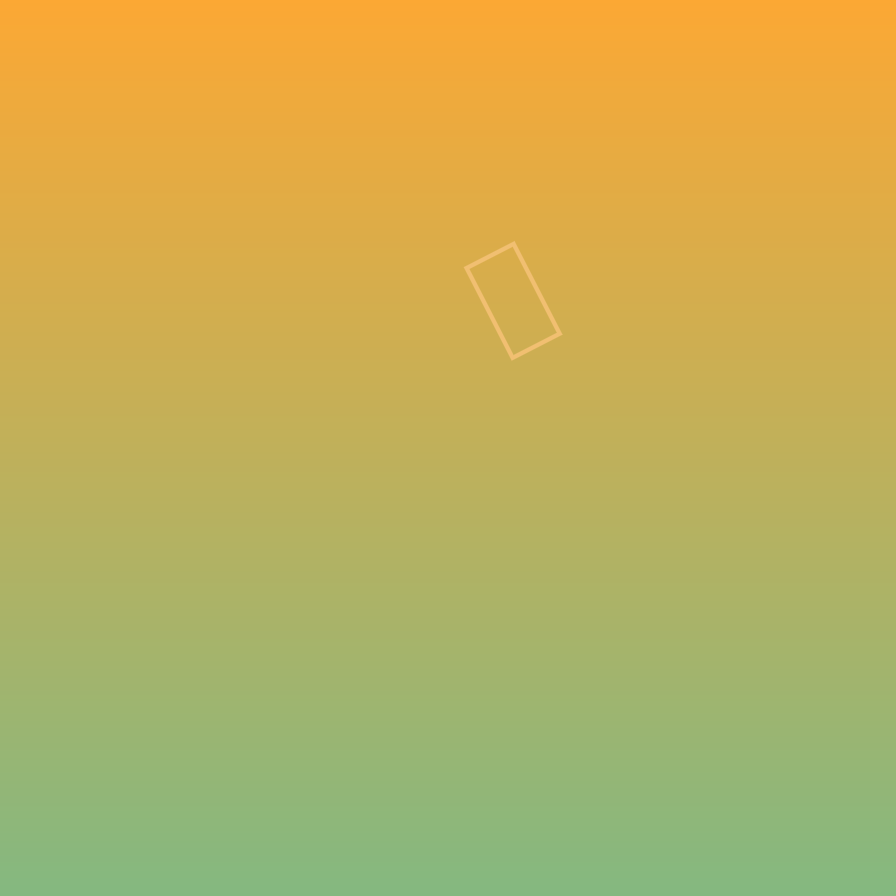
Write a WebGL 1 fragment shader that draws this background.

```glsl
precision highp float;
// A vertical gradient from soft green at the bottom to warm orange at the top,
// with one small tilted rectangle outline in pale orange above the centre.
// The outline is the absolute value of a mitred box distance.

uniform vec2 u_resolution;

#define BOTTOM_COLOR vec3(0.518, 0.722, 0.502)
#define TOP_COLOR vec3(0.988, 0.659, 0.204)
#define LINE_COLOR vec3(0.945, 0.750, 0.445)
#define BOX_CENTER vec2(0.5727, 0.6642)
#define BOX_HALF_SIZE vec2(0.0295, 0.0563)
#define BOX_ANGLE 0.474
#define LINE_HALF_WIDTH 0.0024

// Turns a point counterclockwise by an angle in radians.
vec2 rotate(vec2 p, float angle) {
  float c = cos(angle);
  float s = sin(angle);
  return vec2(c * p.x - s * p.y, s * p.x + c * p.y);
}

// Box distance that keeps sharp, mitred corners.
float boxDistance(vec2 p, vec2 halfSize) {
  vec2 d = abs(p) - halfSize;
  return max(d.x, d.y);
}

void main() {
  vec2 uv = gl_FragCoord.xy / u_resolution;
  float pixel = 1.0 / min(u_resolution.x, u_resolution.y);

  // Background gradient
  vec3 color = mix(BOTTOM_COLOR, TOP_COLOR, uv.y);

  // Aspect-corrected offset, in the rectangle's own axes
  vec2 offset = (uv - BOX_CENTER) * u_resolution * pixel;
  vec2 local = rotate(offset, -BOX_ANGLE);

  // Smooth-edged outline
  float edge = abs(boxDistance(local, BOX_HALF_SIZE)) - LINE_HALF_WIDTH;
  float outline = 1.0 - smoothstep(-0.75 * pixel, 0.75 * pixel, edge);
  color = mix(color, LINE_COLOR, outline);

  gl_FragColor = vec4(color, 1.0);
}
```
